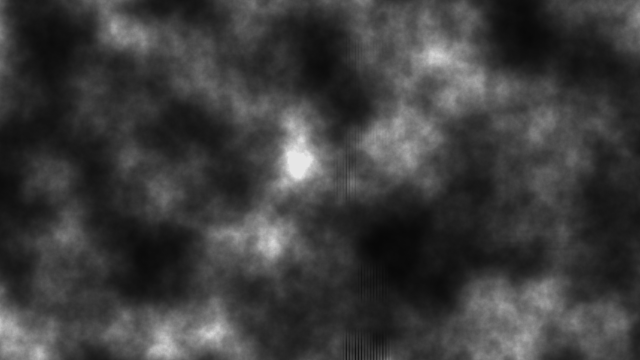
This texture is drawn by a Shadertoy shader. Its source:

```glsl
float hash(vec2 p) {
    vec3 q = fract(p.xyx * 0.1031);
    q += dot(q, q.yzx + 33.33);
    return fract((q.x + q.y) * q.z);
}

// Slope of a randomly turned plane through one lattice corner
float corner(vec2 cell, vec2 offset) {
    float angle = 6.28318 * hash(cell);
    return dot(vec2(cos(angle), sin(angle)), offset);
}

float gradientNoise(vec2 p) {
    vec2 i = floor(p), f = fract(p);
    vec2 s = f * f * (3.0 - 2.0 * f), e = vec2(1.0, 0.0);
    return mix(mix(corner(i, f), corner(i + e.xy, f - e.xy), s.x),
               mix(corner(i + e.yx, f - e.yx), corner(i + e.xx, f - e.xx), s.x), s.y);
}

// Upright octaves, each shifted away from the last
float fineNoise(vec2 p) {
    float sum = 0.0, amplitude = 0.5;
    for (int octave = 0; octave < 6; octave++) {
        sum += amplitude * gradientNoise(p);
        p = p * 2.03 + vec2(17.3, 9.7);
        amplitude *= 0.51;
    }
    return sum;
}

float band(float x, float low, float high, float soft) {
    return smoothstep(low - soft, low + soft, x) * (1.0 - smoothstep(high - soft, high + soft, x));
}

// Thin dark lines of uneven depth with lighter gaps
float scanLines(float x, float frequency) {
    float depth = hash(vec2(floor(x * frequency), 7.0));
    float ridge = 0.5 - 0.5 * cos(6.28318 * x * frequency);
    return 0.35 - 2.0 * depth * ridge * ridge;
}

void mainImage(out vec4 fragColor, in vec2 fragCoord) {
    vec2 p = fragCoord / iResolution.y;

    // Broad clouds drawn out along the falling diagonal, with upright detail
    vec2 diagonal = vec2(p.x + p.y, p.x - p.y) * 0.7071;
    float density = 1.1 * gradientNoise(diagonal * vec2(4.2, 2.9) + vec2(63.4, 31.7))
                  + fineNoise(p * 7.0 + vec2(12.6, 51.2));

    // Patches of vertical lines, strongest at the lower edge
    float strength = 0.6 * (1.0 - smoothstep(0.01, 0.1, p.y)) * band(p.x, 0.95, 1.085, 0.015);
    strength += 0.3 * band(p.y, 0.17, 0.26, 0.02) * band(p.x, 1.0, 1.085, 0.012);
    strength += 0.18 * band(p.y, 0.45, 0.56, 0.03) * band(p.x, 0.925, 0.985, 0.012);
    strength += 0.08 * band(p.y, 0.56, 0.92, 0.04) * band(p.x, 0.95, 1.08, 0.03)
              * smoothstep(-0.1, 0.3, gradientNoise(p * 9.0));
    float lines = strength * scanLines(p.x, 118.0);

    // Faint horizontal lines on the right
    lines += 0.04 * band(p.x, 1.37, 1.62, 0.04) * band(p.y, 0.3, 0.36, 0.01)
           * scanLines(p.y, 60.0);

    float grey = 0.2 * exp(2.2 * density + lines);
    fragColor = vec4(vec3(min(grey, 0.9)), 1.0);
}
```
